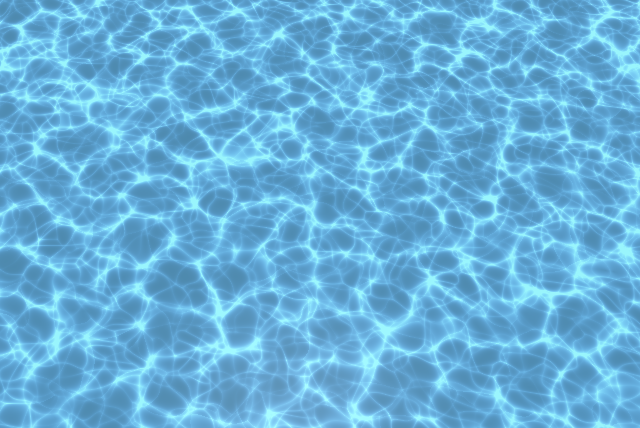
Give the GLSL for this texture, as a Shadertoy shader.

```glsl
vec3 hash3(vec2 cell) {
    vec3 h = fract(cell.xyx * vec3(0.1031, 0.1030, 0.0973));
    h += dot(h, h.yxz + 33.33);
    return fract((h.xxy + h.yzz) * h.zyx);
}

// Bends straight cell borders into curved filaments
vec2 ripple(vec2 p) {
    p += 0.17 * sin(p.yx * 2.3 + vec2(0.4, 2.1));
    return p + 0.07 * sin(p.yx * 5.7 + vec2(3.2, 1.3) + p * 1.4);
}

// Returns border distance, corner distance and a random value per cell
vec3 cellular(vec2 p) {
    vec2 base = floor(p), local = fract(p);
    vec3 nearest = vec3(9.0);
    float id = 0.0;
    for (int y = -1; y <= 1; y++)
    for (int x = -1; x <= 1; x++) {
        vec2 offset = vec2(x, y);
        vec3 h = hash3(base + offset);
        float d = length(offset + 0.05 + 0.9 * h.xy - local);
        if (d < nearest.x) {
            nearest = vec3(d, nearest.xy);
            id = h.z;
        } else if (d < nearest.y) {
            nearest = vec3(nearest.x, d, nearest.y);
        } else {
            nearest.z = min(nearest.z, d);
        }
    }
    return vec3(nearest.yz - nearest.x, id);
}

void mainImage(out vec4 fragColor, in vec2 fragCoord) {
    vec2 uv = (fragCoord - 0.5 * iResolution.xy) / iResolution.y;

    // Tilted pool floor: cells shrink and flatten towards the top
    vec2 pool = vec2(uv.x, 1.25 * uv.y) / (1.0 - 0.35 * uv.y);

    // Overlapping nets of light, the finer ones gathered along the coarse one
    float light = -0.035;
    float gather = 1.0;
    for (int i = 0; i < 4; i++) {
        float layer = float(i);
        float angle = 1.3 * layer;
        mat2 turn = mat2(cos(angle), sin(angle), -sin(angle), cos(angle));
        vec2 p = turn * pool * (8.5 + 3.5 * layer);
        p.x *= 1.0 - 0.12 * layer;
        p = ripple(p + 17.3 * layer + 40.0);
        vec3 cell = cellular(p);

        float strength = 0.55 + 0.45 * sin(1.9 * p.x + 2.0 * sin(1.3 * p.y));
        float filament = strength * exp(-12.0 * cell.x);
        float veil = cell.z * exp(-4.0 * cell.x);
        float knot = exp(-9.0 * cell.y);
        light += gather * (0.42 * filament + 0.20 * veil + 0.35 * knot);
        if (i == 0) gather = 0.35 + 0.85 * exp(-4.0 * cell.x);
    }

    // Deep blue to pale cyan, blue saturating first
    float shade = clamp(1.0 - light, 0.0, 1.05);
    vec3 color = vec3(0.60, 0.96, 0.99)
               - vec3(0.29, 0.41, 0.29) * pow(vec3(shade), vec3(1.0, 1.15, 2.6));

    // Faint sky glow near the bottom edge
    vec2 glow = (uv - vec2(-0.05, -0.45)) * vec2(3.5, 4.5);
    color += vec3(0.06, 0.03, 0.02) * exp(-dot(glow, glow));
    fragColor = vec4(color, 1.0);
}
```
